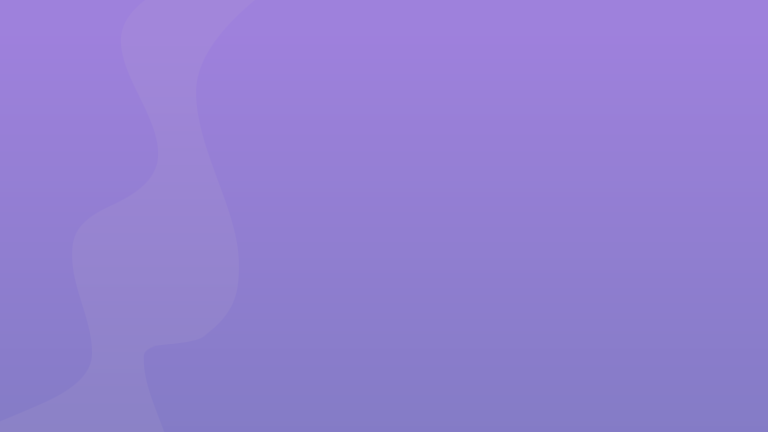
Give the GLSL for this background, as a Shadertoy shader.

```glsl
// A violet gradient with one pale, winding ribbon down its left side.
// Each ribbon border is a chain of cubic Hermite spans giving x as a function
// of depth below the top; lengths are in units of the canvas height.

#define TOP_COLOR    vec3(0.620, 0.504, 0.863)
#define BOTTOM_COLOR vec3(0.518, 0.484, 0.776)
#define RIBBON_TINT  vec3(0.780, 0.735, 0.785)
#define RIBBON_ALPHA 0.10
#define FADE_START   0.08
#define KNOTS        9

// Knots hold (x, depth, dx/ddepth), ordered from top to bottom.
const vec3 LEFT_BORDER[KNOTS] = vec3[KNOTS](
    vec3(0.336, 0.000, -1.30), vec3(0.280, 0.093,  0.00),
    vec3(0.366, 0.356,  0.00), vec3(0.255, 0.477, -2.20),
    vec3(0.167, 0.593,  0.00), vec3(0.190, 0.704,  0.31),
    vec3(0.213, 0.817,  0.00), vec3(0.104, 0.931, -2.20),
    vec3(-0.060, 1.000, -2.40));

const vec3 RIGHT_BORDER[KNOTS] = vec3[KNOTS](
    vec3(0.590, 0.000, -1.20), vec3(0.454, 0.213,  0.00),
    vec3(0.514, 0.444,  0.36), vec3(0.553, 0.613,  0.00),
    vec3(0.481, 0.771, -1.30), vec3(0.417, 0.794, -7.00),
    vec3(0.359, 0.801, -2.80), vec3(0.333, 0.833,  0.00),
    vec3(0.380, 1.000,  0.35));

// Cubic Hermite interpolation between two knots.
float hermite(vec3 a, vec3 b, float depth) {
    float span = b.y - a.y;
    float t = clamp((depth - a.y) / span, 0.0, 1.0);
    float s = 1.0 - t;
    return s * s * ((1.0 + 2.0 * t) * a.x + t * span * a.z)
         + t * t * ((1.0 + 2.0 * s) * b.x - s * span * b.z);
}

// Horizontal position of a border at the given depth.
float borderX(vec3 knots[KNOTS], float depth) {
    float x = knots[0].x;
    for (int i = 0; i < KNOTS - 1; i++) {
        if (depth >= knots[i].y) x = hermite(knots[i], knots[i + 1], depth);
    }
    return x;
}

// Antialiased coverage of the side where the offset is positive.
float coverage(float offset) {
    return clamp(0.5 + offset / max(fwidth(offset), 1e-5), 0.0, 1.0);
}

void mainImage(out vec4 fragColor, in vec2 fragCoord) {
    vec2 p = fragCoord / iResolution.y;
    float depth = 1.0 - p.y;

    // Vertical fade, held constant near the top
    float fade = clamp((depth - FADE_START) / (1.0 - FADE_START), 0.0, 1.0);
    vec3 color = mix(TOP_COLOR, BOTTOM_COLOR, fade);

    // Translucent ribbon between the two borders
    float ribbon = coverage(p.x - borderX(LEFT_BORDER, depth))
                 * coverage(borderX(RIGHT_BORDER, depth) - p.x);
    color = mix(color, RIBBON_TINT, RIBBON_ALPHA * ribbon);

    fragColor = vec4(color, 1.0);
}
```
